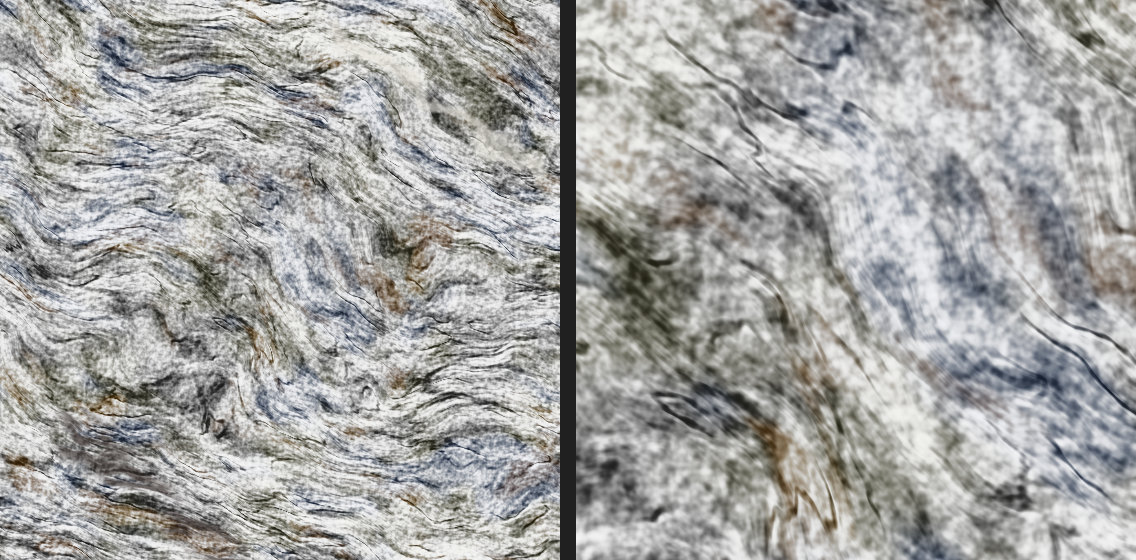
Left: the whole. Right: its middle third, enlarged.
This texture is drawn by a Shadertoy shader. Its source:

```glsl
const float DIP = 0.48;            // downward slope of the foliation
const float LUMP_SCALE = 4.0;
const float STREAK_SCALE = 8.0;
const float GRAIN_SCALE = 125.0;
const float RELIEF_STEP = 0.004;
const float RELIEF_GAIN = 9.5;
const float CRACK_DEPTH = 0.07;
const float MID_TONE = 0.66;
const float CONTRAST = 0.235;
const vec2 LIGHT_DIR = vec2(-0.5, 0.86);
const vec3 BLUE_TINT = vec3(-0.045, -0.008, 0.055);
const vec3 RUST_TINT = vec3(0.075, 0.0, -0.065);
const vec3 OLIVE_TINT = vec3(0.012, 0.010, -0.045);
const vec3 GULLY_COLOR = vec3(0.15, 0.12, 0.11);
const vec3 VEIN_COLOR = vec3(0.88, 0.87, 0.84);

float hash(vec2 cell) {
    vec3 q = fract(cell.xyx * 0.1031);
    q += dot(q, q.yzx + 33.33);
    return fract((q.x + q.y) * q.z);
}

float cornerSlope(vec2 cell, vec2 offset) {
    float angle = 6.2832 * hash(cell);
    return dot(vec2(cos(angle), sin(angle)), offset);
}

float gradientNoise(vec2 p) {
    vec2 i = floor(p), f = p - i;
    vec2 w = f * f * f * (f * (f * 6.0 - 15.0) + 10.0);
    vec2 e = vec2(1.0, 0.0);
    return mix(mix(cornerSlope(i, f), cornerSlope(i + e, f - e), w.x),
               mix(cornerSlope(i + e.yx, f - e.yx), cornerSlope(i + 1.0, f - 1.0), w.x), w.y);
}

float fbm(vec2 p, int octaves) {
    float sum = 0.0, amp = 1.0;
    for (int i = 0; i < octaves; i++) {
        sum += amp * gradientNoise(p);
        p = p * 2.03 + 17.3;
        amp *= 0.55;
    }
    return sum;
}

// Rounded bulges that meet in sharp creases
float billow(vec2 p) {
    float sum = 0.0, amp = 1.0;
    for (int i = 0; i < 5; i++) {
        sum += amp * abs(gradientNoise(p));
        p = p * 2.07 + 9.1;
        amp *= 0.55;
    }
    return sum;
}

// Coordinates along and across the folded rock layers
vec2 foliation(vec2 p) {
    float fold = 0.15 * gradientNoise(p * 2.3 + 41.0)
               + 0.05 * gradientNoise(p * 6.0 + 13.0)
               + 0.012 * gradientNoise(p * 19.0 + 5.0);
    float drift = 0.08 * gradientNoise(p * 4.0 + 71.0);
    return vec2(p.x - DIP * p.y + drift, p.y + DIP * p.x + fold);
}

// Broken dark fissures at three sizes
float cracks(vec2 layer) {
    float result = 0.0, scale = 2.6;
    for (int i = 0; i < 3; i++) {
        vec2 c = layer * scale * vec2(1.0, 2.9) + 23.0 * float(i);
        float ridge = abs(gradientNoise(c) + 0.10 * gradientNoise(c * 5.0));
        float open = smoothstep(-0.02, 0.32, gradientNoise(c * 0.8 + 57.0));
        result = max(result, open * (1.0 - smoothstep(0.01, 0.075, ridge)));
        scale *= 2.1;
    }
    return result;
}

float height(vec2 p) {
    vec2 layer = foliation(p);
    return billow(layer * LUMP_SCALE * vec2(1.0, 2.4)) - CRACK_DEPTH * cracks(layer);
}

float segmentDistance(vec2 p, vec2 a, vec2 b) {
    vec2 ab = b - a;
    return length(p - a - ab * clamp(dot(p - a, ab) / dot(ab, ab), 0.0, 1.0));
}

void mainImage(out vec4 fragColor, in vec2 fragCoord) {
    vec2 p = fragCoord / iResolution.y;
    vec2 layer = foliation(p);

    // Relief, mineral streaks, pits and grain
    float relief = height(p) - height(p + LIGHT_DIR * RELIEF_STEP);
    float streak = fbm(layer * STREAK_SCALE * vec2(1.0, 4.0) + 31.0, 4);
    float pits = smoothstep(0.12, 0.42, fbm(layer * STREAK_SCALE * vec2(1.7, 4.5) + 83.0, 4));
    float patches = fbm(layer * vec2(3.0, 6.0) + 7.0, 3);
    float grain = fbm(p * GRAIN_SCALE, 2);
    float light = 0.38 + RELIEF_GAIN * relief + 1.4 * streak + 1.1 * patches
                + 1.3 * grain - 1.0 * pits - 1.2 * cracks(layer);
    float tone = MID_TONE + CONTRAST * light;
    tone = min(tone, 0.80 + 0.16 * (1.0 - exp(-max(tone - 0.80, 0.0) / 0.16)));
    tone = max(tone, 0.09 + 0.16 * exp(min(tone - 0.25, 0.0) / 0.16));

    // Mineral stains, strongest in the shadows
    float shade = 1.0 - smoothstep(0.35, 0.92, tone);
    float blue = smoothstep(0.05, 0.40, fbm(layer * vec2(4.0, 8.0) + 101.0, 3));
    float rust = smoothstep(0.15, 0.50, fbm(layer * vec2(5.0, 11.0) + 151.0, 4));
    float olive = smoothstep(-0.15, 0.30, fbm(p * 5.0 + 191.0, 3)) * (1.0 - blue);
    vec3 color = vec3(tone) + (0.2 + 0.8 * shade) * (BLUE_TINT * blue + OLIVE_TINT * olive)
               + shade * RUST_TINT * rust;

    // Pale quartz vein and dark eroded gully
    vec2 ragged = p + 0.035 * vec2(fbm(p * 11.0, 4), fbm(p * 11.0 + 37.0, 4));
    float vein = 1.0 - smoothstep(0.005, 0.018, segmentDistance(ragged, vec2(0.59, 0.95), vec2(0.96, 0.69)));
    color = mix(color, VEIN_COLOR * (0.85 + 0.2 * tone), 0.75 * vein);
    float gully = 1.0 - smoothstep(0.012, 0.055, segmentDistance(ragged, vec2(0.13, 0.23), vec2(0.40, 0.02)));
    gully *= smoothstep(-0.25, 0.15, streak + 0.6 * patches);
    color = mix(color, GULLY_COLOR + 0.22 * tone * tone, 0.85 * gully);

    fragColor = vec4(clamp(color, 0.0, 1.0), 1.0);
}
```
